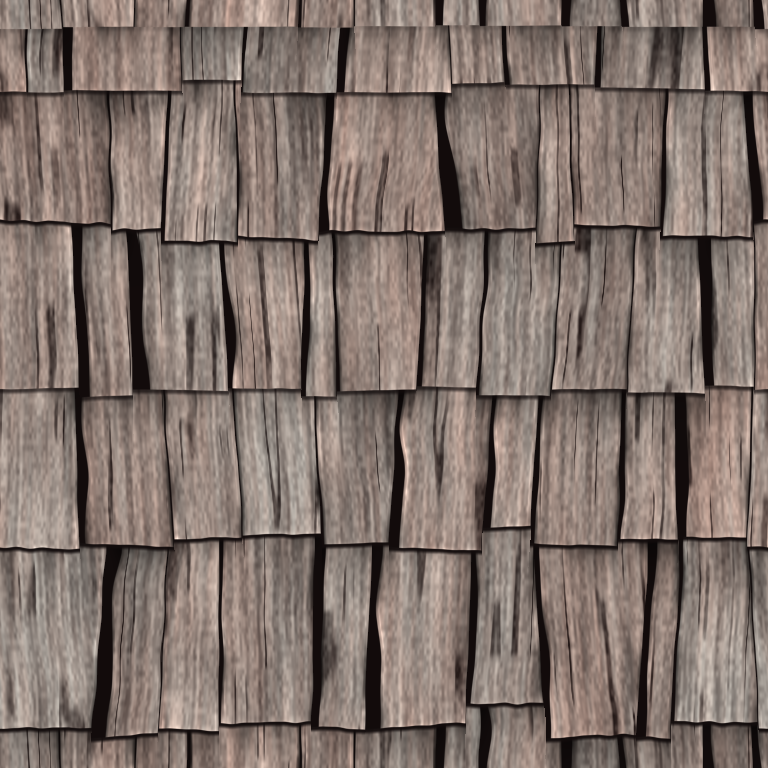
This texture is drawn by a Shadertoy shader. Its source:

```glsl
// Weathered wooden shingles hanging in six overlapping, uneven rows.

const int ROWS = 6;
const float ROW_BOTTOM[6] = float[6](0.06, 0.30, 0.492, 0.693, 0.887, 0.965);
const float ROW_COUNT[6]  = float[6](10.0, 10.0, 11.0, 9.0, 9.0, 11.0);
const float ROW_RAGGED[6] = float[6](0.024, 0.016, 0.009, 0.020, 0.009, 0.003);

const vec3 GAP_COLOR  = vec3(0.07, 0.045, 0.045);
const vec3 WOOD_DARK  = vec3(0.26, 0.215, 0.205);
const vec3 WOOD_LIGHT = vec3(0.84, 0.77, 0.735);
const vec3 WARM_TINT  = vec3(1.06, 0.97, 0.93);
const vec3 COOL_TINT  = vec3(0.95, 1.00, 1.00);

float hash(vec2 p) {
    vec3 q = fract(p.xyx * vec3(0.1031, 0.1030, 0.0973));
    q += dot(q, q.yzx + 33.33);
    return fract((q.x + q.y) * q.z);
}

float noise(vec2 p) {
    vec2 i = floor(p), f = fract(p);
    f = f * f * (3.0 - 2.0 * f);
    return mix(mix(hash(i), hash(i + vec2(1, 0)), f.x),
               mix(hash(i + vec2(0, 1)), hash(i + vec2(1, 1)), f.x), f.y);
}

// Horizontal position of a leaning, nearly straight joint at height y in its row.
float jointX(float k, float count, float row, float y) {
    vec2 id = vec2(mod(k, count), row * 17.0 + 3.0);
    float lean = (hash(id + 41.0) - 0.5) * 0.16;
    float wave = (noise(vec2(y * 22.0, id.x * 7.0 + id.y)) - 0.5) * 0.003;
    return (k + 0.70 * (hash(id) - 0.5)) / count + lean * clamp(y, -0.03, 0.22) + wave;
}

// Wood with straight vertical grain; p is local to the shingle.
vec3 woodColor(vec2 p, float seed) {
    vec2 q = p + vec2(0.006 * (noise(vec2(p.y * 6.0, seed * 91.0)) - 0.5), 0.0);
    vec2 shift = vec2(seed * 173.0, seed * 59.0);
    float fine   = noise(q * vec2(250.0, 10.0) + shift) - 0.5;
    float streak = noise(q * vec2(110.0, 4.0) + shift.yx) - 0.5;
    float broad  = noise(q * vec2(24.0, 9.0) + shift + 7.0) - 0.5;
    float speck  = noise(q * vec2(330.0, 130.0) + shift) - 0.5;
    float contrast = 0.75 + 0.5 * fract(seed * 13.0);
    float tone = 0.62 + 0.16 * (seed - 0.5) + 0.24 * broad + 0.28 * speck
               + contrast * (0.36 * fine + 0.28 * streak);

    // Narrow drying cracks, broken up along their length.
    float line = abs(noise(q * vec2(75.0, 1.5) + shift + 23.0) - 0.5);
    float broken = smoothstep(0.45, 0.65, noise(q * vec2(35.0, 14.0) + shift + 5.0));
    tone -= 0.55 * broken * (1.0 - smoothstep(0.02, 0.08, line));

    float warmth = 0.5 * fract(seed * 37.0) - 0.05
                 + 0.4 * noise(q * vec2(38.0, 6.0) + shift + 61.0)
                 + 0.4 * (noise(q * vec2(170.0, 14.0) + shift + 83.0) - 0.4);
    return mix(WOOD_DARK, WOOD_LIGHT, clamp(tone, -0.2, 1.1))
         * mix(COOL_TINT, WARM_TINT, clamp(warmth, 0.0, 1.0));
}

// Paints one row over the rows below it.
vec3 paintRow(vec3 below, vec2 p, int r, float bottom, float pixel) {
    float row = float(r), count = ROW_COUNT[r], ragged = ROW_RAGGED[r];
    float y = p.y - bottom;
    if (y < -0.15) return below;

    // Find the shingle between two neighbouring joints.
    float k = floor(p.x * count);
    if (p.x < jointX(k, count, row, y)) k -= 1.0;
    else if (p.x > jointX(k + 1.0, count, row, y)) k += 1.0;
    float left = jointX(k, count, row, y);
    float right = jointX(k + 1.0, count, row, y);
    vec2 id = vec2(mod(k, count) + 5.0, row * 29.0 + 11.0);
    float seed = hash(id);
    float x = p.x - left;

    // Distances to the split bottom edge and to both sides.
    float skew = (hash(id + 13.0) - 0.5) * ragged * 6.0;
    float chips = (noise(vec2(x * 60.0, seed * 77.0)) - 0.5) * 0.15 * ragged;
    float drop = y - ragged * (2.0 * hash(id + 29.0) - 1.0)
               - skew * (x - 0.5 * (right - left)) - chips;
    float gap = 0.001 + 0.017 * pow(hash(id + 53.0), 2.5);
    gap *= 0.35 + 1.1 * noise(vec2(y * 13.0, seed * 67.0));
    float side = min(x - gap, right - p.x - 0.0006);

    // Cast shadow, with a soft uneven stain under the edge.
    float depth = smoothstep(0.0, 0.014, ragged);
    float stain = 0.65 * noise(vec2(x * 55.0, seed * 31.0 + p.y * 12.0));
    float under = min(drop, 0.0);
    below *= 1.0 - stain * exp(under * 32.0);
    float shadow = 1.0 - smoothstep(0.002, 0.008, -under);
    below = mix(below, GAP_COLOR, 0.95 * depth * shadow);

    // Wood with worn, paler rims and patchy dark sides.
    vec3 wood = woodColor(vec2(x, y), seed);
    float rim = exp(-abs(side - 0.004) * 600.0) + depth * exp(-max(drop, 0.0) * 350.0);
    wood *= 1.0 + 0.35 * rim * noise(vec2(y * 30.0 + x * 40.0, seed * 19.0));
    float grime = smoothstep(0.3, 0.8, noise(vec2(y * 16.0, seed * 43.0 + x * 20.0)));
    wood *= 1.0 - 0.65 * grime * exp(-max(side, 0.0) * 160.0);
    wood = mix(GAP_COLOR, wood, smoothstep(-pixel, pixel, side));
    return mix(below, wood, smoothstep(-pixel, pixel, drop));
}

void mainImage(out vec4 fragColor, in vec2 fragCoord) {
    vec2 p = fragCoord / iResolution.xy;
    float pixel = 0.8 / iResolution.y;
    vec3 color = GAP_COLOR;

    // Lowest row first; the top row wraps around to fill the base.
    for (int i = 0; i <= ROWS; i++) {
        int r = (i + ROWS - 1) % ROWS;
        float bottom = ROW_BOTTOM[r] - (i == 0 ? 1.0 : 0.0);
        color = paintRow(color, p, r, bottom, pixel);
    }
    fragColor = vec4(clamp(color, 0.0, 1.0), 1.0);
}
```
